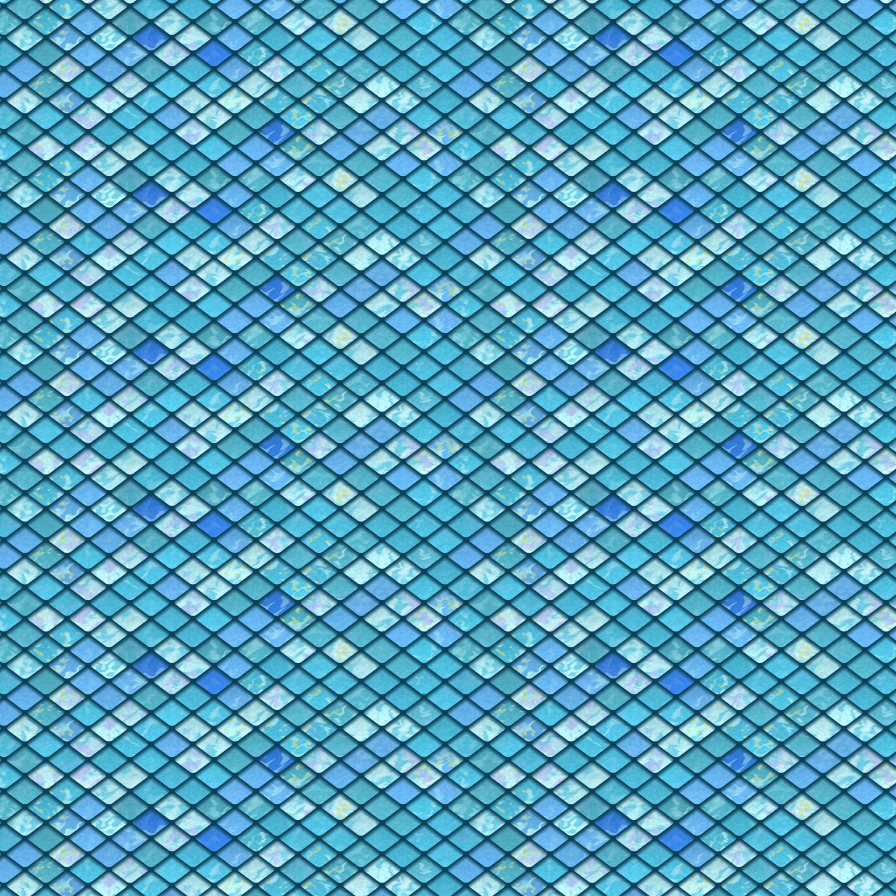
A Shadertoy shader for this pattern:

```glsl
// Overlapping iridescent turquoise scales with rounded tips and soft shadows.

const vec2 REPEATS = vec2(21.33, 28.53);  // scales across and down the canvas
const vec2 ANCHOR = vec2(0.4733, 0.4857); // centre of one scale
const vec2 BLOCK = vec2(22.0, 10.0);      // half columns and rows before colours recur

const vec3 SHADOW = vec3(0.04, 0.25, 0.34);
const vec3 TURQUOISE = vec3(0.30, 0.74, 0.86);
const vec3 TEAL = vec3(0.31, 0.68, 0.76);
const vec3 PALE = vec3(0.68, 0.90, 0.93);
const vec3 PERIWINKLE = vec3(0.38, 0.68, 0.90);
const vec3 BLUE = vec3(0.20, 0.50, 0.88);
const vec3 LILAC = vec3(0.68, 0.73, 0.94);
const vec3 GOLD = vec3(0.78, 0.86, 0.56);

float hash(vec2 p) {
    vec3 q = fract(vec3(p.xyx) * 0.1031);
    q += dot(q, q.yzx + 33.33);
    return fract((q.x + q.y) * q.z);
}

float noise(vec2 p) {
    vec2 i = floor(p), f = fract(p);
    f = f * f * (3.0 - 2.0 * f);
    float low = mix(hash(i), hash(i + vec2(1, 0)), f.x);
    float high = mix(hash(i + vec2(0, 1)), hash(i + vec2(1, 1)), f.x);
    return mix(low, high, f.y);
}

float roundedBox(vec2 p, float halfSize, float radius) {
    vec2 d = abs(p) - halfSize + radius;
    return length(max(d, 0.0)) + min(max(d.x, d.y), 0.0) - radius;
}

// Fifth powers modulo a prime shuffle the scales while keeping colour shares fixed.
float shuffledRank(int index) {
    int n = (index + 40) % 113;
    int square = n * n % 113;
    return float(square * square % 113 * n % 113) / 113.0;
}

vec3 baseColor(float rank) {
    vec3 color = rank < 0.34 ? TURQUOISE : TEAL;
    color = rank < 0.53 ? color : PALE;
    color = rank < 0.79 ? color : PERIWINKLE;
    return rank < 0.965 ? color : BLUE;
}

// Cloudy streaks, lilac sheen and rare golden flecks inside one scale.
vec3 scaleColor(vec2 local, vec2 id) {
    float rank = shuffledRank(int(id.y) * 11 + int(id.x) / 2);
    float variation = hash(id + 7.3);
    float isPale = step(0.53, rank) * step(rank, 0.79);
    vec2 seed = id * 17.0 + 50.0;

    float warp = noise(local * 4.0 + seed);
    float cloud = noise(local * vec2(3.0, 6.0) + seed + 2.0 * warp);
    float sheen = noise(local * 4.0 + seed.yx + 9.0);

    vec3 color = baseColor(rank) * mix(0.95, 1.06, hash(id + 3.1));
    vec3 streak = mix(PALE, TURQUOISE, isPale);
    float streakAmount = mix(variation * variation, 0.65, isPale);
    color = mix(color, streak, streakAmount * smoothstep(0.48, 0.85, cloud));
    color = mix(color, vec3(0.86, 0.96, 0.96), 0.6 * isPale * smoothstep(0.5, 0.1, cloud + 0.0) * variation);
    float lilacAmount = mix(0.15, 0.7, isPale) * step(0.45, hash(id + 11.7));
    color = mix(color, LILAC, lilacAmount * smoothstep(0.5, 0.8, sheen));
    float fleck = smoothstep(0.68, 0.85, noise(local * 7.0 + seed + 31.0));
    color = mix(color, GOLD, 0.6 * fleck * step(0.86, variation));
    return color * (0.95 + 0.1 * noise(local * 14.0 + seed));
}

void mainImage(out vec4 fragColor, in vec2 fragCoord) {
    vec2 p = fragCoord / iResolution.y;
    float edge = length(REPEATS) / iResolution.y;

    // Diagonal lattice: both axes of each cell point toward its upper sides.
    vec2 grid = (p - ANCHOR) * REPEATS;
    vec2 diagonal = vec2(grid.x + grid.y, grid.y - grid.x);
    vec2 cell = floor(diagonal + 0.5);
    vec2 local = diagonal - cell;
    vec2 id = mod(vec2(cell.x - cell.y, cell.x + cell.y) + 0.5, BLOCK) - 0.5;
    id = floor(id + 0.5);

    vec3 color = scaleColor(local, id);
    color *= 1.0 - 0.07 * (local.x + local.y);

    // Shadow cast from the row above, fading down the scale.
    float light = 1.0 - smoothstep(-0.24, 0.01, roundedBox(local + 0.1, 0.6, 0.22));
    color = mix(SHADOW, color, light);

    // Rounded outline with a narrow dark gap along the lower sides.
    float outline = roundedBox(local, 0.485, 0.17);
    float cover = 1.0 - smoothstep(-0.7 * edge, 0.7 * edge, outline);
    color = mix(SHADOW, color, cover);

    fragColor = vec4(clamp(color, 0.0, 1.0), 1.0);
}
```
